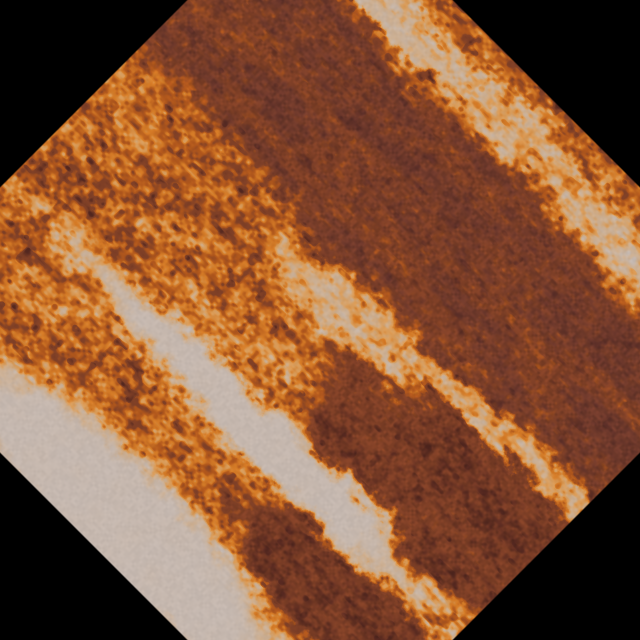
Write a WebGL 1 fragment shader that draws this texture.

```glsl
precision highp float;
uniform vec2 u_resolution;

float hash(vec2 p) {
  vec3 q = fract(vec3(p.xyx) * 0.1031);
  q += dot(q, q.yzx + 33.33);
  return fract((q.x + q.y) * q.z);
}

float noise(vec2 p) {
  vec2 i = floor(p), f = fract(p);
  f = f * f * (3.0 - 2.0 * f);
  return mix(mix(hash(i), hash(i + vec2(1.0, 0.0)), f.x),
             mix(hash(i + vec2(0.0, 1.0)), hash(i + 1.0), f.x), f.y);
}

// Signed fractal noise, roughly -0.5 to 0.5
float fbm(vec2 p) {
  float sum = 0.0, amp = 0.5;
  for (int i = 0; i < 4; i++) {
    sum += amp * (noise(p) - 0.5);
    p = mat2(1.6, 1.2, -1.2, 1.6) * p + 17.3;
    amp *= 0.55;
  }
  return sum;
}

// Soft elliptical coverage
float patchMask(vec2 p, vec2 center, vec2 size, float soft) {
  return 1.0 - smoothstep(1.0 - soft, 1.0 + soft, length((p - center) / size));
}

// Bare paint through orange to dark rust
vec3 rustRamp(float v) {
  vec3 c = mix(vec3(0.77, 0.72, 0.69), vec3(0.80, 0.68, 0.56), smoothstep(0.05, 0.25, v));
  c = mix(c, vec3(0.85, 0.61, 0.35), smoothstep(0.22, 0.38, v));
  c = mix(c, vec3(0.83, 0.48, 0.15), smoothstep(0.36, 0.50, v));
  c = mix(c, vec3(0.69, 0.34, 0.11), smoothstep(0.48, 0.64, v));
  c = mix(c, vec3(0.50, 0.25, 0.15), smoothstep(0.62, 0.79, v));
  return mix(c, vec3(0.32, 0.15, 0.12), smoothstep(0.80, 1.08, v));
}

void main() {
  float side = min(u_resolution.x, u_resolution.y);
  vec2 uv = (gl_FragCoord.xy - 0.5 * u_resolution) / side;

  // x runs along the streaks, y across them
  vec2 p = vec2(uv.x - uv.y, uv.x + uv.y) * 0.70711;
  vec2 seed = p + 5.0;
  vec2 w = p + vec2(0.13, 0.055) * vec2(fbm(seed * vec2(9.0, 14.0)), fbm(seed * vec2(11.0, 18.0) + 40.0));
  w += 0.035 * vec2(fbm(seed * 48.0), fbm(seed * 48.0 + 70.0));

  // Broad rust bands and dark patches
  float band = smoothstep(0.04, 0.13, w.y) * (1.0 - smoothstep(0.35, 0.39, w.y));
  float rust = mix(0.57, 0.81, band);
  rust = mix(rust, 0.87, patchMask(w, vec2(0.33, -0.06), vec2(0.28, 0.12), 0.14));
  rust = mix(rust, 0.90, patchMask(w, vec2(0.34, -0.29), vec2(0.22, 0.075), 0.18));

  // Remaining paint
  rust = mix(rust, 0.27, patchMask(w, vec2(0.01, 0.035), vec2(0.17, 0.04), 0.45));
  rust = mix(rust, 0.32, patchMask(w, vec2(0.32, 0.069), vec2(0.30, 0.023), 0.5));
  rust = mix(rust, 0.08, patchMask(w, vec2(0.03, -0.19), vec2(0.38, 0.043), 0.4));
  rust = mix(rust, 0.08, patchMask(w, vec2(0.0, -0.45), vec2(0.34, 0.095), 0.3));
  rust = mix(rust, 0.30, patchMask(w, vec2(0.10, 0.425), vec2(0.60, 0.035), 0.5));
  rust = mix(rust, 0.20, patchMask(w, vec2(-0.20, 0.405), vec2(0.13, 0.014), 0.5));

  // Streaks and speckles, strongest on the orange
  float brown = smoothstep(0.62, 0.82, rust);
  float strength = smoothstep(0.06, 0.45, rust) * (1.0 - 0.55 * brown);
  float streak = fbm(seed * vec2(7.0, 34.0));
  float grain = 0.55 * noise(seed * vec2(75.0, 105.0)) + 0.45 * noise(seed.yx * vec2(190.0, 150.0)) - 0.5;
  float spots = smoothstep(0.68, 0.92, noise(seed * vec2(65.0, 90.0) + 31.0));
  rust += strength * (0.45 * streak + 0.62 * grain + 0.22 * spots);
  rust += 0.05 * fbm(seed * 30.0);

  vec3 color = rustRamp(rust);
  float violet = band * brown * smoothstep(-0.12, 0.25, streak + 0.4 * grain);
  color = mix(color, vec3(0.39, 0.21, 0.19), 0.5 * violet);
  color *= 1.0 + (0.05 + 0.17 * brown) * (noise(seed * 230.0) - 0.5);

  // Tilted square on black
  float px = 1.0 / side;
  float inside = 1.0 - smoothstep(0.5 - px, 0.5 + px, max(abs(p.x), abs(p.y)));
  gl_FragColor = vec4(color * inside, 1.0);
}
```
